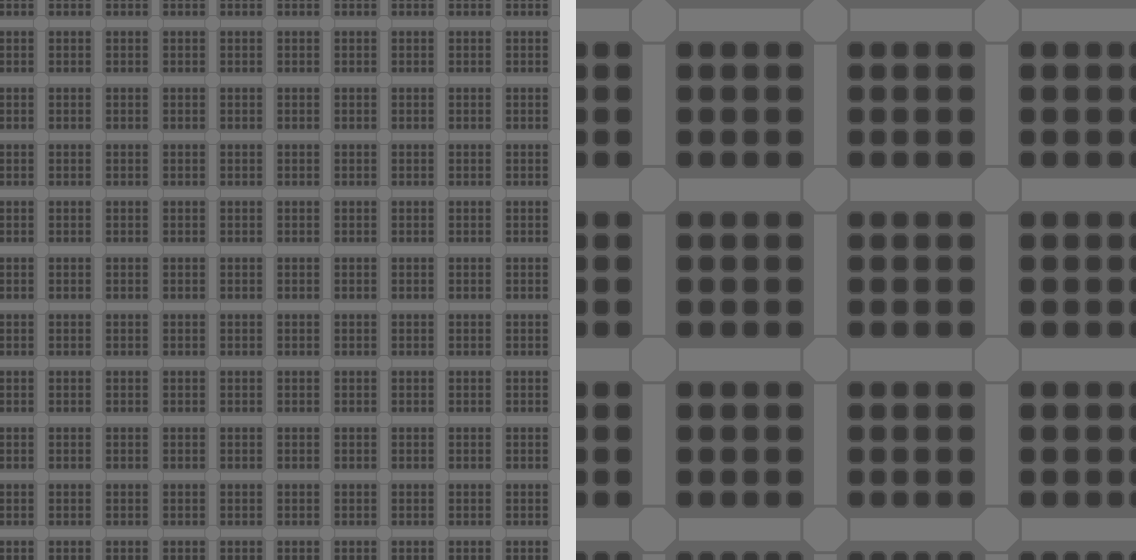
Left, the full canvas; right, a detail of the centre.
A Shadertoy shader for this pattern:

```glsl
#define REPEATS vec2(9.80, 9.89)   // cells across and down
#define FIRST_NODE vec2(0.0736, 0.0482)
#define NODE_RADIUS 0.128          // lengths below are fractions of a cell
#define NODE_GAP 0.018
#define BAR_HALF_WIDTH 0.066
#define HOLES 6.0
#define HOLE_PITCH 0.1285
#define HOLE_HALF 0.0515
#define CORE_HALF 0.0375

const vec3 FRAME = vec3(0.39);
const vec3 RAISED = vec3(0.47);
const vec3 RIM = vec3(0.30);
const vec3 CORE = vec3(0.22);

float boxDist(vec2 p, vec2 halfSize) {
    vec2 d = abs(p) - halfSize;
    return max(d.x, d.y);
}

// Square with its corners cut at 45 degrees
float chamferedSquare(vec2 p, float halfSize, float cut) {
    p = abs(p);
    float diagonal = (p.x + p.y - 2.0 * halfSize + cut) * 0.70711;
    return max(max(p.x, p.y) - halfSize, diagonal);
}

float coverage(float dist, float pixel) {
    return clamp(0.5 - dist / pixel, 0.0, 1.0);
}

void mainImage(out vec4 fragColor, in vec2 fragCoord) {
    vec2 uv = fragCoord / iResolution.xy;
    vec2 cell = (uv - FIRST_NODE) * REPEATS;
    float pixel = REPEATS.y / iResolution.y;

    vec2 fromNode = fract(cell + 0.5) - 0.5;
    vec2 fromPanel = fract(cell) - 0.5;
    vec3 color = FRAME;

    // Perforated panel
    vec2 grid = fromPanel / HOLE_PITCH;
    if (max(abs(grid.x), abs(grid.y)) < 0.5 * HOLES) {
        vec2 hole = (fract(grid + 0.5 * HOLES) - 0.5) * HOLE_PITCH;
        float rim = chamferedSquare(hole, HOLE_HALF, 0.5 * HOLE_HALF);
        float core = chamferedSquare(hole, CORE_HALF, 0.4 * CORE_HALF);
        color = mix(color, RIM, coverage(rim, pixel));
        color = mix(color, CORE, coverage(core, pixel));
    }

    // Raised bars, stopping short of the nodes
    float barHalfLength = 0.5 - NODE_RADIUS - NODE_GAP;
    float across = boxDist(vec2(fromPanel.x, fromNode.y), vec2(barHalfLength, BAR_HALF_WIDTH));
    float upright = boxDist(vec2(fromNode.x, fromPanel.y), vec2(BAR_HALF_WIDTH, barHalfLength));
    color = mix(color, RAISED, coverage(min(across, upright), pixel));

    // Octagonal nodes at the crossings
    float node = chamferedSquare(fromNode, NODE_RADIUS, 0.586 * NODE_RADIUS);
    color = mix(color, RAISED, coverage(node, pixel));

    fragColor = vec4(color, 1.0);
}
```
